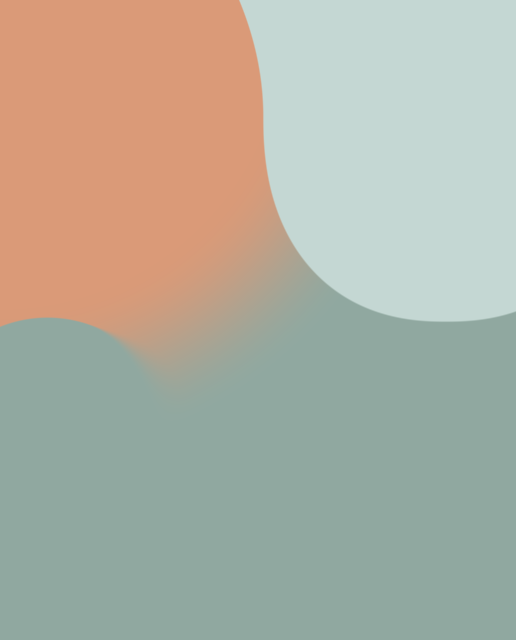
This background is drawn by a Shadertoy shader. Its source:

```glsl
#define SAGE vec3(0.565, 0.660, 0.628)
#define CLAY vec3(0.853, 0.604, 0.470)
#define MIST vec3(0.770, 0.845, 0.828)
#define BAY_CENTER vec2(0.6966, 0.8177)
#define BAY_RADII vec2(0.2852, 0.3203)
#define BAY_POWER 2.3
#define NECK_BEND 1.137
#define HILL_CENTER vec2(0.0742, 0.3047)
#define HILL_RADIUS 0.199
#define GLOW_CENTER vec2(0.0, 0.961)
#define GLOW_RANGE vec2(0.443, 0.690)
#define HILL_BLUR 0.033

// Rounded bay below its center, flaring neck above it
float bayDistance(vec2 p) {
    vec2 q = p - BAY_CENTER;
    if (q.y > 0.0) return -BAY_RADII.x - q.x - NECK_BEND * q.y * q.y;
    vec2 powers = pow(abs(q) / BAY_RADII, vec2(BAY_POWER));
    return (pow(powers.x + powers.y, 1.0 / BAY_POWER) - 1.0) * BAY_RADII.x;
}

float coverage(float dist, float width) {
    return 1.0 - smoothstep(-width, width, dist);
}

void mainImage(out vec4 fragColor, in vec2 fragCoord) {
    vec2 p = fragCoord / iResolution.y;
    float pixel = 1.0 / iResolution.y;

    // Clay fading radially into sage
    float fade = smoothstep(GLOW_RANGE.x, GLOW_RANGE.y, distance(p, GLOW_CENTER));
    vec3 color = mix(CLAY, SAGE, fade);

    // Hill whose crisp edge dissolves toward the right
    float blur = mix(pixel, HILL_BLUR, smoothstep(0.143, 0.27, p.x));
    float hill = distance(p, HILL_CENTER) - HILL_RADIUS;
    color = mix(color, SAGE, coverage(hill, blur));

    // Pale bay on top
    color = mix(color, MIST, coverage(bayDistance(p), pixel));

    fragColor = vec4(color, 1.0);
}
```
